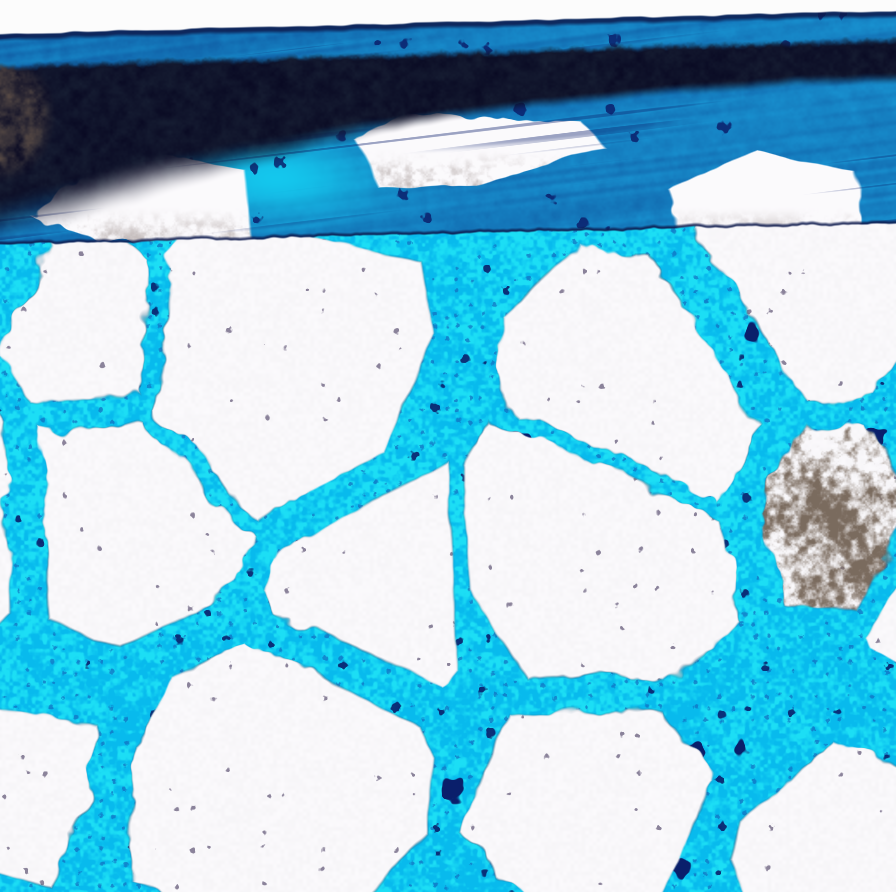
This texture is drawn by a WebGL 2 fragment shader. Its source:

```glsl
#version 300 es
precision highp float;
// Pale angular mineral grains in speckled blue resin, under a dark streaked band.
uniform vec2 u_resolution;
out vec4 fragColor;

float hash(vec2 p) {
  vec3 h = fract(vec3(p.xyx) * 0.1031);
  h += dot(h, h.yzx + 33.33);
  return fract((h.x + h.y) * h.z);
}

float noise(vec2 p) {
  vec2 i = floor(p), f = fract(p);
  f = f * f * (3.0 - 2.0 * f);
  return mix(mix(hash(i), hash(i + vec2(1, 0)), f.x),
             mix(hash(i + vec2(0, 1)), hash(i + vec2(1, 1)), f.x), f.y);
}

float fbm(vec2 p) {
  return 0.55 * noise(p) + 0.3 * noise(p * 2.1 + 7.0) + 0.15 * noise(p * 4.3 + 19.0);
}

// Irregular convex polygon: the intersection of six random half planes
float polygon(vec2 p, vec2 seed, float radius) {
  float d = -1.0;
  for (int k = 0; k < 6; k++) {
    vec2 s = seed * 3.0 + float(k) * vec2(17.0, 31.0);
    float angle = (float(k) + 0.7 * hash(s)) * 1.0472;
    d = max(d, dot(p, vec2(cos(angle), sin(angle))) - radius * mix(0.7, 1.15, hash(s + 5.0)));
  }
  return d;
}

// Centre and radius of the grain in one lattice cell
vec3 grainAt(vec2 id) {
  vec2 jitter = vec2(hash(id + 41.0), hash(id + 83.0));
  return vec3((id + 0.15 + 0.7 * jitter - 0.3) * 0.29, mix(0.11, 0.205, hash(id + 127.0)));
}

// Signed distance to the packed grains; also yields the owning cell
float grains(vec2 p, out vec2 owner) {
  vec2 base = floor(p / 0.29 + 0.3);
  float best = 1e3;
  for (int j = -2; j <= 2; j++)
    for (int i = -2; i <= 2; i++) {
      vec2 id = base + vec2(i, j);
      vec3 g = grainAt(id);
      float power = dot(p - g.xy, p - g.xy) - g.z * g.z;
      if (power < best) { best = power; owner = id; }
    }
  vec3 own = grainAt(owner);
  float d = polygon(p - own.xy, owner + 60.0, own.z);
  for (int j = -2; j <= 2; j++)
    for (int i = -2; i <= 2; i++) {
      vec2 id = base + vec2(i, j);
      if (id == owner) continue;
      vec3 g = grainAt(id);
      float power = dot(p - g.xy, p - g.xy) - g.z * g.z;
      float gap = mix(0.008, 0.03, hash(id + owner + 11.0));
      d = max(d, gap - (power - best) / (2.0 * distance(g.xy, own.xy)));
    }
  return d;
}

// Scattered ragged dots, at most one per cell
float specks(vec2 p, float scale, float share, float size) {
  vec2 q = p * scale, id = floor(q);
  vec2 centre = 0.3 + 0.4 * vec2(hash(id + 13.0), hash(id + 29.0));
  float r = size * mix(0.5, 1.0, hash(id + 47.0));
  float d = length(fract(q) - centre) + 0.2 * (noise(q * 7.0) - 0.5);
  float soft = scale / u_resolution.y;
  return step(hash(id + 71.0), share) * (1.0 - smoothstep(r - soft, r + soft, d));
}

void main() {
  vec2 p = gl_FragCoord.xy / u_resolution.y;
  float px = 1.2 / u_resolution.y;
  float fine = noise(p * 240.0), mottle = fbm(p * 95.0);
  vec3 white = vec3(0.985, 0.98, 0.99), navy = vec3(0.04, 0.12, 0.42);

  // Resin with pigment specks
  float tone = 0.5 * fine + 0.5 * mottle + 0.25 * (fbm(p * 5.0) - 0.5) + 0.1 * (p.y - 0.5);
  vec3 resin = mix(vec3(0.03, 0.73, 0.93), vec3(0.11, 0.87, 0.96), smoothstep(0.32, 0.72, tone));
  resin = mix(resin, vec3(0.07, 0.42, 0.75), 0.7 * specks(p, 75.0, 0.3, 0.2));
  resin = mix(resin, navy, 0.9 * specks(p + 0.31, 38.0, 0.13, 0.2));
  resin = mix(resin, navy, specks(p + 0.73, 15.0, 0.1, 0.19));

  // Grains with partly chipped outlines
  float rough = 0.006 + 0.024 * smoothstep(0.4, 0.75, noise(p * 7.0 + 3.0));
  vec2 warp = (vec2(fbm(p * 28.0), fbm(p * 28.0 + 50.0)) - 0.5) * rough;
  vec2 owner;
  float d = grains(p + warp, owner);
  vec3 mineral = white - 0.02 * fine;
  mineral = mix(mineral, vec3(0.4, 0.36, 0.48), 0.75 * specks(p + 0.17, 48.0, 0.12, 0.12));
  float altered = 1.0 - step(0.5, abs(mod(owner.x + 5.0 * owner.y, 11.0) - 8.0));
  float stain = smoothstep(0.35, 0.7, 0.5 * fbm(p * 14.0) + 0.5 * fbm(p * 120.0));
  mineral = mix(mineral, vec3(0.48, 0.42, 0.37), altered * stain);
  vec3 col = mix(resin, mineral, 1.0 - smoothstep(-px, px, d));
  float rim = 1.0 - smoothstep(0.0, 2.0 * px, abs(d));
  col = mix(col, vec3(0.2, 0.38, 0.5), 0.45 * rim * noise(p * 22.0));

  // Streaked blue band
  float streak = noise(vec2(p.x * 3.0, (p.y - 0.12 * p.x) * 190.0));
  float cyan = exp(-dot((p - vec2(0.31, 0.8)) * vec2(9, 22), (p - vec2(0.31, 0.8)) * vec2(9, 22)));
  vec3 band = mix(vec3(0.06, 0.36, 0.64), vec3(0.1, 0.6, 0.84), 0.45 * streak + 0.35 * mottle + 0.25 * p.x);
  band = mix(band, vec3(0.08, 0.78, 0.93), cyan);
  band = mix(band, navy, 0.85 * specks(p + 0.4, 30.0, 0.16, 0.2));

  // Flattened grains inside the band
  for (int i = 0; i < 3; i++) {
    vec2 c = vec2(0.19 + 0.34 * float(i), 0.77 + 0.065 * mod(float(i), 2.0));
    float g = polygon((p - c + warp) * vec2(1.0, 2.6), vec2(i, 9), 0.12);
    vec3 flake = mix(white, vec3(0.62, 0.57, 0.56), 0.6 * stain * smoothstep(0.0, -0.04, p.y - c.y));
    band = mix(band, flake, 1.0 - smoothstep(-px, px, g * 0.6));
  }
  band = mix(band, navy, 0.4 * smoothstep(0.78, 0.95, streak));

  // Black wedge, thick on the left, with a brown smudge
  float low = 0.91 - 0.16 * (1.0 - p.x) * (1.0 - p.x) + 0.012 * (fbm(p * 12.0) - 0.5);
  float high = 0.925 + 0.03 * p.x + 0.008 * (mottle - 0.5);
  float fade = mix(0.03, 0.008, smoothstep(0.0, 0.6, p.x));
  float wedge = smoothstep(low - fade, low + fade, p.y) * (1.0 - smoothstep(high - 0.005, high + 0.005, p.y));
  vec3 black = mix(vec3(0.03, 0.03, 0.13), vec3(0.09, 0.12, 0.2), mottle);
  float smudge = 1.0 - smoothstep(0.04, 0.065, length((p - vec2(0.0, 0.87)) * vec2(1.0, 0.85)));
  black = mix(black, vec3(0.36, 0.3, 0.27), smudge * mottle);
  band = mix(band, black, wedge);

  // Band borders and the bare strip above
  float bottom = 0.725 + 0.025 * p.x + 0.006 * (fbm(vec2(p.x * 45.0, 2.0)) - 0.5);
  float top = 0.962 + 0.026 * p.x + 0.002 * (noise(vec2(p.x * 60.0, 5.0)) - 0.5);
  float border = max(1.0 - smoothstep(0.001, 0.005, abs(p.y - bottom)),
                     1.0 - smoothstep(0.003, 0.009, abs(p.y - top)));
  band = mix(band, vec3(0.05, 0.1, 0.3), 0.85 * border);
  col = mix(col, band, smoothstep(-px, px, p.y - bottom));
  col = mix(col, vec3(0.99), smoothstep(-px, px, p.y - top));
  fragColor = vec4(col, 1.0);
}
```
